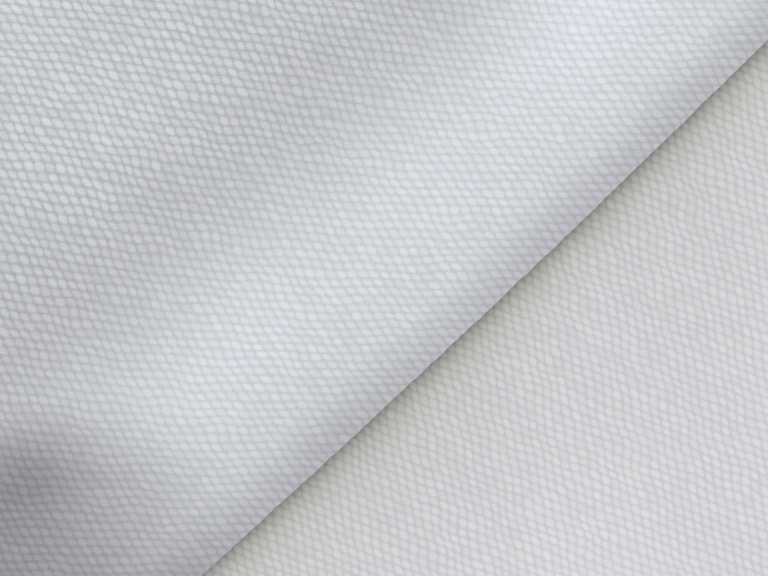
Reproduce this texture procedurally as a Shadertoy shader.

```glsl
// Folded white canvas cloth in plain weave, with a diagonal roll over a flat layer.

float hash(vec2 p) {
    return fract(sin(dot(p, vec2(127.1, 311.7))) * 43758.5453);
}

float noise(vec2 p) {
    vec2 i = floor(p), f = fract(p);
    f = f * f * (3.0 - 2.0 * f);
    return mix(mix(hash(i), hash(i + vec2(1, 0)), f.x),
               mix(hash(i + vec2(0, 1)), hash(i + vec2(1, 1)), f.x), f.y);
}

mat2 rotate(float a) {
    return mat2(cos(a), sin(a), -sin(a), cos(a));
}

// Soft bump, 0 to 1, of a staggered thread crossing; q counts knots and rows.
float weave(vec2 q) {
    q += 0.5 * (vec2(noise(q * 0.4), noise(q * 0.4 + 40.0)) - 0.5);
    float row = floor(q.y);
    float x = q.x + 0.5 * mod(row, 2.0);
    vec2 id = vec2(floor(x), row);
    vec2 f = vec2(fract(x), fract(q.y)) - 0.5;
    f.x += 0.2 * f.y;
    f.y += 0.25 * f.x;

    // Plump oval thread, varied in thickness and brightness
    float size = 0.92 + 0.22 * hash(id);
    float oval = length(f * vec2(1.7, 1.85)) / size;
    float bump = 1.0 - smoothstep(0.35, 1.1, oval);
    float fibre = noise(vec2(q.x * 2.5 + q.y, q.y * 6.0)) - 0.5;
    return bump * (0.8 + 0.4 * hash(id + 7.0)) + 0.3 * fibre;
}

// Gaussian band centred on c
float band(float x, float c, float width) {
    float d = (x - c) / width;
    return exp(-d * d);
}

void mainImage(out vec4 fragColor, in vec2 fragCoord) {
    vec2 p = fragCoord / iResolution.y;

    // Distance from the rolled edge: positive on the upper cloth
    float edge = dot(p - vec2(0.35, 0.0), vec2(-0.687, 0.726));
    edge += 0.007 * sin(3.2 * p.x - 1.12) + 0.002 * (noise(p * 60.0) - 0.5);

    // Upper cloth: broad light over the roll, a valley and the far slope
    float light = 0.775 + 0.05 * band(edge, 0.24, 0.14)
                - 0.045 * band(edge, 0.50, 0.12)
                + 0.035 * smoothstep(0.2, 1.2, p.x);
    light -= 0.09 * (1.0 - smoothstep(0.0, 0.10, edge));

    // Shaded hollow under the curl at the lower left
    float curl = 0.27 + 0.04 * sin(p.x * 9.0);
    float hollow = (1.0 - smoothstep(curl - 0.16, curl + 0.03, p.y))
                 * (1.0 - smoothstep(0.0, 0.48, p.x));
    light -= 0.23 * hollow + 0.05 * band(length(p - vec2(0.04, 0.20)), 0.0, 0.08);
    light += 0.03 * (noise(p * 5.0) - 0.5);

    // Knots follow the bend of the roll: about 72 across and 66 down
    vec2 bend = vec2(0.01 * sin(edge * 7.0), 0.02 * sin(edge * 5.0));
    float knots = weave(rotate(0.07) * (p + bend) * vec2(54.0, 66.0));
    float relief = 0.065 + 0.035 * smoothstep(0.35, 0.65, edge);
    vec3 upper = light * vec3(0.987, 0.998, 1.025) + relief * (knots - 0.42);

    // Lower cloth: flat and warmer, darkened beside the roll
    float depth = max(-edge, 0.0);
    float shade = 0.80 + 0.025 * smoothstep(0.1, 0.5, depth)
                - 0.12 * exp(-depth * 20.0) - 0.17 * exp(-depth * 65.0)
                + 0.02 * (noise(p * 4.0 + 9.0) - 0.5);
    float flatKnots = weave(rotate(0.38) * p * vec2(57.0, 69.0) + 20.0);
    vec3 warmth = mix(vec3(1.012, 1.0, 0.972), vec3(0.995, 0.999, 1.01),
                      smoothstep(0.0, 0.10, depth));
    vec3 lower = shade * warmth + 0.06 * (flatKnots - 0.42);

    float pixel = 1.0 / iResolution.y;
    vec3 color = mix(lower, upper, smoothstep(-pixel, pixel, edge));
    fragColor = vec4(clamp(color, 0.0, 1.0), 1.0);
}
```
